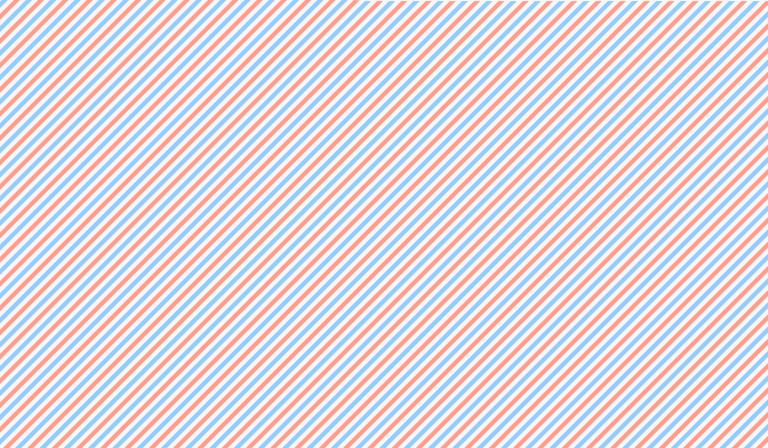
Write a Shadertoy shader that draws this pattern.

```glsl
// Diagonal candy stripes: coral and sky blue bands alternate on an off-white ground.
// A 45 degree phase is folded with fract; each band is a distance to its centre
// line, with edges smoothed over about one pixel.

const float REPEATS_DOWN = 18.45;   // colour pairs over the canvas height
const float SLOPE        = 1.0;     // rise over run of the bands
const float CORAL_PHASE  = 0.7;     // coral centre, in repeats from the top left
const float CORAL_WIDTH  = 0.25;    // band widths as a share of one repeat
const float BLUE_WIDTH   = 0.255;
const float EDGE_SOFT    = 0.95;    // edge softness in pixels
const float SLIVER_START  = 0.47;   // pale sliver along the top right edge
const float SLIVER_HEIGHT = 0.0025;

const vec3 GROUND = vec3(0.97, 0.97, 0.96);
const vec3 CORAL  = vec3(1.00, 0.62, 0.56);
const vec3 BLUE   = vec3(0.58, 0.80, 1.00);

// Coverage of a repeating band centred at whole values of phase.
float band(float phase, float width, float softness) {
    float fromCentre = abs(fract(phase + 0.5) - 0.5);
    return clamp((0.5 * width - fromCentre) / softness + 0.5, 0.0, 1.0);
}

void mainImage(out vec4 fragColor, in vec2 fragCoord) {
    // Height is one unit, measured rightward and downward from the top left
    vec2 p = vec2(fragCoord.x, iResolution.y - fragCoord.y) / iResolution.y;

    // Phase grows rightward and downward, so the bands rise to the right
    vec2 frequency = REPEATS_DOWN * vec2(SLOPE, 1.0);
    float phase = dot(p, frequency) - CORAL_PHASE;
    float softness = EDGE_SOFT * length(frequency) / iResolution.y;

    vec3 color = GROUND;
    color = mix(color, CORAL, band(phase, CORAL_WIDTH, softness));
    color = mix(color, BLUE, band(phase - 0.5, BLUE_WIDTH, softness));

    // Thin unprinted sliver at the upper edge
    float sliver = clamp((SLIVER_HEIGHT - p.y) * iResolution.y + 0.5, 0.0, 1.0);
    float across = fragCoord.x / iResolution.x;
    sliver *= smoothstep(SLIVER_START - 0.01, SLIVER_START + 0.01, across);
    color = mix(color, GROUND, sliver);

    fragColor = vec4(color, 1.0);
}
```
